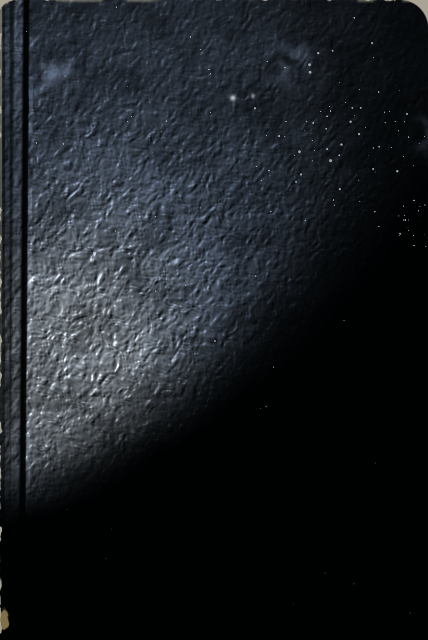
A Shadertoy shader for this texture:

```glsl
// Worn black leather book cover: raking sheen on the left, deep shadow at lower right.

const vec3 INK = vec3(0.0, 0.007, 0.009);
const vec3 COOL_TINT = vec3(0.86, 0.97, 1.16);
const vec3 SHEEN_TINT = vec3(0.96, 1.0, 1.05);
const vec3 PAPER = vec3(0.66, 0.64, 0.58);
const vec3 WORN_TAN = vec3(0.50, 0.43, 0.28);
const vec2 SHEEN_CENTER = vec2(0.16, 0.41);
const float SHEEN_GAIN = 0.31;
const float AMBIENT = 0.145;
const float GRAIN_SCALE = 135.0;
const float GRAIN_CONTRAST = 1.5;
const float GLINT_GAIN = 0.30;
const vec2 LIGHT_STEP = vec2(-0.0022, 0.0024);
const int SPECK_LAYERS = 3;

float hash(vec2 p) {
    vec3 q = fract(vec3(p.xyx) * 0.1031);
    q += dot(q, q.yzx + 33.33);
    return fract((q.x + q.y) * q.z);
}

float noise(vec2 p) {
    vec2 i = floor(p), f = fract(p);
    f = f * f * (3.0 - 2.0 * f);
    return mix(mix(hash(i), hash(i + vec2(1, 0)), f.x),
               mix(hash(i + vec2(0, 1)), hash(i + vec2(1, 1)), f.x), f.y);
}

float fbm(vec2 p) {
    float sum = 0.0, gain = 0.5;
    for (int i = 0; i < 4; i++) {
        sum += gain * noise(p);
        p = mat2(1.6, 1.2, -1.2, 1.6) * p + 7.3;
        gain *= 0.5;
    }
    return sum;
}

// Pebbles and slanted creases of the hide
float hideHeight(vec2 p) {
    vec2 q = p + 0.008 * vec2(noise(p * 45.0), noise(p * 45.0 + 17.0));
    vec2 slanted = mat2(0.8, 0.6, -0.6, 0.8) * q;
    float pebble = noise(q * GRAIN_SCALE * vec2(1.1, 0.85));
    float fine = noise(slanted * GRAIN_SCALE * 2.0 + 31.0);
    float crease = abs(noise(slanted * GRAIN_SCALE * vec2(0.8, 0.38) + 5.0) - 0.5);
    return 0.7 * pebble + 0.35 * fine + 0.6 * crease;
}

float blob(vec2 p, vec2 center, vec2 size) {
    vec2 d = (p - center) / size;
    return exp(-dot(d, d));
}

float band(float x, float center, float halfWidth) {
    return 1.0 - smoothstep(0.4 * halfWidth, halfWidth, abs(x - center));
}

// Scattered dust, one round speck per occupied cell
float dust(vec2 p, float density) {
    float sum = 0.0;
    for (int i = 0; i < SPECK_LAYERS; i++) {
        vec2 q = p * (65.0 + 32.0 * float(i)) + 19.0 * float(i);
        vec2 cell = floor(q);
        vec2 center = 0.3 + 0.4 * vec2(hash(cell + 3.0), hash(cell + 61.0));
        float radius = mix(0.10, 0.24, hash(cell + 27.0));
        float present = step(1.0 - density, hash(cell + 11.0));
        sum += present * (1.0 - smoothstep(radius * 0.4, radius, length(fract(q) - center)));
    }
    return min(sum, 1.0);
}

void mainImage(out vec4 fragColor, in vec2 fragCoord) {
    vec2 uv = fragCoord / iResolution.xy;
    vec2 p = fragCoord / iResolution.y;
    float aspect = iResolution.x / iResolution.y;
    float mottle = fbm(p * 13.0);

    // Curved shadow boundary, softer toward the right
    float edge = 0.165 + 0.2 * uv.x + 0.29 * uv.x * uv.x + 0.03 * (mottle - 0.5);
    float lit = smoothstep(edge, edge + 0.13 + 0.17 * uv.x, uv.y);
    float lateFade = 1.0 - 0.75 * smoothstep(0.5, 1.0, uv.x);

    // Broad reflected light
    vec2 spread = vec2(0.40, uv.y > SHEEN_CENTER.y ? 0.36 : 0.30);
    float sheen = SHEEN_GAIN * blob(uv, SHEEN_CENTER, spread);
    float tone = (AMBIENT * lateFade + sheen) * (0.72 + 0.56 * mottle);
    float bruise = smoothstep(0.45, 0.7, fbm(p * 24.0 + 40.0));
    tone *= 1.0 - 0.25 * bruise;

    // Embossed grain and its glints
    float relief = hideHeight(p) - hideHeight(p + LIGHT_STEP);
    float contrast = GRAIN_CONTRAST * mix(1.0, 0.65, smoothstep(0.65, 1.0, uv.y));
    float glint = smoothstep(0.16, 0.52, relief);
    float glintLit = smoothstep(edge - 0.01, edge + 0.16, uv.y) * lateFade;
    float value = lit * tone * max(0.0, 1.0 + contrast * relief);
    value += GLINT_GAIN * glint * glintLit * (0.22 + 2.2 * sheen);

    // Dusty scuffs
    float scuff = blob(uv, vec2(0.13, 0.88), vec2(0.08, 0.045))
                + 0.8 * blob(uv, vec2(0.68, 0.905), vec2(0.06, 0.04))
                + 0.8 * blob(uv, vec2(1.0, 0.79), vec2(0.04, 0.03));
    value += 0.22 * scuff * smoothstep(0.35, 0.75, fbm(p * 38.0));

    // Hinge strip with its ridges and groove
    float groove = mix(0.051, 0.062, uv.y);
    float aa = 1.0 / iResolution.x;
    float onSpine = 1.0 - smoothstep(groove - aa, groove + aa, uv.x);
    float ridge = band(uv.x, groove - 0.019, 0.014) + 0.6 * band(uv.x, 0.017, 0.008);
    float spineTone = lit * (0.09 + 0.17 * ridge) * (0.6 + 0.8 * mottle);
    spineTone *= max(0.0, 1.0 + 1.3 * relief);
    value = mix(value, spineTone, onSpine);
    value *= 1.0 - 0.95 * band(uv.x, groove, 0.009);
    float lip = band(uv.x, groove + 0.012, 0.006) * smoothstep(0.35, 0.65, noise(p * 60.0));
    value += 0.14 * lip * lit;

    vec3 color = INK + value * mix(COOL_TINT, SHEEN_TINT, smoothstep(0.08, 0.3, sheen));

    // Loose specks gather at upper right, with two larger flecks
    float cluster = blob(uv, vec2(0.97, 0.65), vec2(0.05, 0.035))
                  + 0.4 * blob(uv, vec2(0.83, 0.79), vec2(0.16, 0.08));
    float speck = dust(p, 0.003 + 0.22 * cluster) * (0.15 + 0.65 * smoothstep(0.2, 0.6, uv.y));
    speck += blob(uv, vec2(0.544, 0.847), vec2(0.007, 0.0045));
    speck += 0.7 * blob(uv, vec2(0.591, 0.850), vec2(0.004, 0.004));
    color = mix(color, vec3(0.72, 0.76, 0.80), min(speck, 1.0));

    // Worn corners, pale left sliver and chipped foot
    float fray = 0.012 * (fbm(p * 70.0) - 0.5);
    float rightCorner = length(max(p - vec2(aspect - 0.045, 0.955), 0.0)) - 0.045;
    float leftCorner = length(max(vec2(0.03 - p.x, p.y - 0.972), 0.0)) - 0.029;
    float bare = smoothstep(-0.001, 0.002, max(rightCorner, leftCorner + fray));
    float sliver = (1.0 - smoothstep(0.003, 0.007, uv.x)) * smoothstep(0.2, 1.0, uv.y);
    color = mix(color, PAPER, max(bare, 0.6 * sliver));
    float topWear = smoothstep(0.994, 1.0, uv.y) * smoothstep(0.45, 0.65, noise(p * 28.0));
    color = mix(color, PAPER, 0.5 * topWear);
    float chip = blob(uv, vec2(0.012, 0.033), vec2(0.011, 0.020));
    color = mix(color, WORN_TAN, smoothstep(0.28, 0.5, chip * (0.3 + fbm(p * 85.0))));

    fragColor = vec4(clamp(color, 0.0, 1.0), 1.0);
}
```
